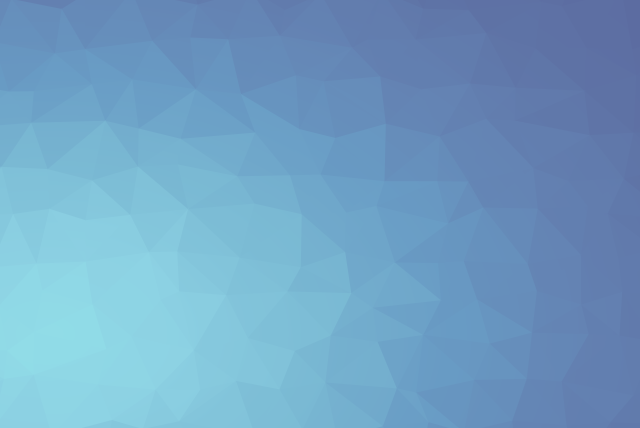
Give the GLSL for this background, as a WebGL 2 fragment shader.

```glsl
#version 300 es
precision highp float;
// Low-poly mesh of flat facets over a soft glow from aqua, lower left, to violet blue.

uniform vec2 u_resolution;
out vec4 fragColor;

// Lengths are in canvas heights.
const vec2 CELL = vec2(0.112, 0.1);      // mean spacing of mesh vertices
const vec2 JITTER = vec2(0.7, 0.5);      // vertex scatter, in cells
const vec2 GLOW_CENTER = vec2(0.11, 0.22);
const vec2 GLOW_SCALE = vec2(0.64, 1.0); // glow is wider than tall
const float FACET_SPREAD = 0.05;         // random tone shift per facet
const float FACET_FLATNESS = 0.8;        // 1 = fully flat facets
const float STOP_STEP = 0.2;             // glow distance between colour stops
const int STOPS = 7;
const vec3 RAMP[STOPS] = vec3[](
    vec3(0.57, 0.87, 0.91), vec3(0.55, 0.82, 0.89), vec3(0.48, 0.73, 0.83),
    vec3(0.41, 0.61, 0.77), vec3(0.39, 0.51, 0.70), vec3(0.37, 0.45, 0.65),
    vec3(0.36, 0.42, 0.63));

vec2 hash2(vec2 p) {
    vec3 q = fract(p.xyx * vec3(0.1031, 0.1030, 0.0973));
    q += dot(q, q.yzx + 33.33);
    return fract((q.xx + q.yz) * q.zy);
}

vec2 vertexAt(vec2 id) {
    return (id + (hash2(id + 37.0) - 0.5) * JITTER) * CELL;
}

float glowDistance(vec2 p) {
    return length((p - GLOW_CENTER) * GLOW_SCALE);
}

vec3 ramp(float d) {
    float t = max(d, 0.0) / STOP_STEP;
    vec3 color = RAMP[0];
    for (int i = 1; i < STOPS; i++) {
        color = mix(color, RAMP[i], clamp(t - float(i - 1), 0.0, 1.0));
    }
    return color;
}

// Signed distance to the line a-b, positive on its left.
float leftOf(vec2 p, vec2 a, vec2 b) {
    vec2 e = b - a, r = p - a;
    return (e.x * r.y - e.y * r.x) / length(e);
}

// Adds one counter-clockwise facet: colour in rgb, coverage in a.
void addFacet(inout vec4 sum, vec2 p, vec2 a, vec2 b, vec2 c, float seed, float pixel) {
    float inside = min(leftOf(p, a, b), min(leftOf(p, b, c), leftOf(p, c, a)));
    float coverage = clamp(0.5 + inside / pixel, 0.0, 1.0);
    if (coverage <= 0.0) return;
    float flatTone = glowDistance((a + b + c) / 3.0);
    float tone = mix(glowDistance(p), flatTone, FACET_FLATNESS);
    sum += vec4(ramp(tone + (seed - 0.5) * FACET_SPREAD), 1.0) * coverage;
}

void main() {
    float pixel = 1.0 / u_resolution.y;
    vec2 p = gl_FragCoord.xy * pixel;
    vec2 home = floor(p / CELL);

    // A faint base colour fills any gap between facets.
    vec4 sum = vec4(ramp(glowDistance(p)), 1.0) * 0.001;

    // Split each nearby quad along its shorter diagonal.
    for (int y = -1; y <= 1; y++) {
        for (int x = -1; x <= 1; x++) {
            vec2 id = home + vec2(x, y);
            vec2 a = vertexAt(id);
            vec2 b = vertexAt(id + vec2(1, 0));
            vec2 c = vertexAt(id + vec2(1, 1));
            vec2 d = vertexAt(id + vec2(0, 1));
            vec2 seed = hash2(id + 91.0);
            if (distance(a, c) < distance(b, d)) {
                addFacet(sum, p, a, b, c, seed.x, pixel);
                addFacet(sum, p, a, c, d, seed.y, pixel);
            } else {
                addFacet(sum, p, a, b, d, seed.x, pixel);
                addFacet(sum, p, b, c, d, seed.y, pixel);
            }
        }
    }
    fragColor = vec4(sum.rgb / sum.a, 1.0);
}
```
